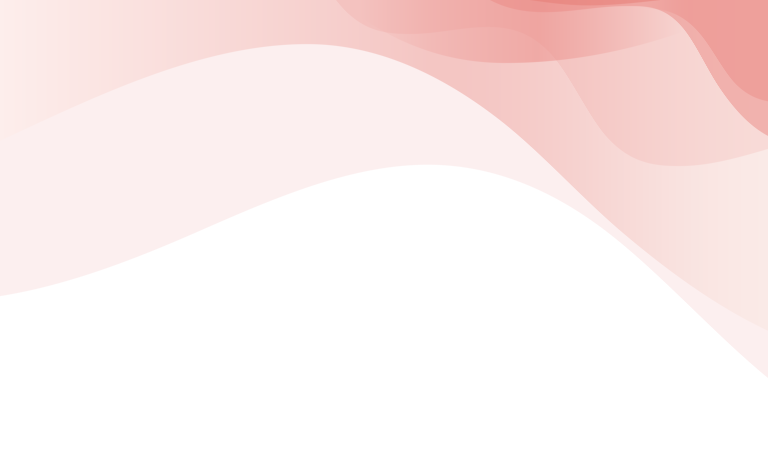
Give the GLSL for this background, as a Shadertoy shader.

```glsl
// Layered translucent coral waves hanging from the top of a white canvas.

const vec3 WHITE = vec3(1.0);
const vec3 BLUSH = vec3(0.988, 0.937, 0.937);
const vec3 PEACH = vec3(0.992, 0.933, 0.925);
const vec3 ROSE = vec3(0.957, 0.776, 0.765);
const vec3 SHELL = vec3(0.982, 0.918, 0.906);
const vec3 CORAL = vec3(0.918, 0.540, 0.520);
const vec3 DEEP_CORAL = vec3(0.900, 0.480, 0.450);
const float NO_WAVE = -1.0;

// Knots hold (x, depth below the top, slope); x and depth run from 0 to 1.
float span(float x, vec3 a, vec3 b) {
    if (x < a.x || x > b.x) return NO_WAVE;
    float width = b.x - a.x;
    float t = (x - a.x) / width;
    float s = 1.0 - t;
    float level = mix(a.y, b.y, t * t * (3.0 - 2.0 * t));
    return level + width * t * s * (a.z * s - b.z * t);
}

// Smooth curve through four knots
float wave(float x, vec3 a, vec3 b, vec3 c, vec3 d) {
    return max(span(x, a, b), max(span(x, b, c), span(x, c, d)));
}

// Coverage of the area above a wave edge
float above(float edge, float depth) {
    float soft = 0.8 / iResolution.y;
    return smoothstep(-soft, soft, edge - depth);
}

// Linear rise and fall around a peak
float tent(float x, float start, float peak, float end) {
    return clamp(min((x - start) / (peak - start), (end - x) / (end - peak)), 0.0, 1.0);
}

// Horizontal wash of the main wave
vec3 roseWash(float x) {
    vec3 left = mix(PEACH, ROSE, clamp(x / 0.56, 0.0, 1.0));
    return mix(left, SHELL, smoothstep(0.58, 1.02, x));
}

void mainImage(out vec4 fragColor, in vec2 fragCoord) {
    vec2 uv = fragCoord / iResolution.xy;
    float x = uv.x;
    float depth = 1.0 - uv.y;

    // Pale lower wave
    vec3 paleJoin = vec3(0.78, 0.502, 1.25);
    float pale = wave(x, vec3(0.0, 0.658, -0.27), vec3(0.26, 0.513, -0.75),
                      vec3(0.557, 0.366, 0.0), paleJoin);
    pale = max(pale, span(x, paleJoin, vec3(1.0, 0.84, 1.4)));

    // Main rose wave
    vec3 mainJoin = vec3(0.81, 0.516, 1.45);
    float rose = wave(x, vec3(0.0, 0.313, -0.8), vec3(0.4, 0.098, 0.0),
                      vec3(0.651, 0.267, 1.33), mainJoin);
    rose = max(rose, span(x, mainJoin, vec3(1.0, 0.735, 0.8)));

    // Faint fold across the right half
    vec3 foldJoin = vec3(0.72, 0.125, 1.96);
    float fold = wave(x, vec3(0.4375, 0.0, 2.2), vec3(0.535, 0.0755, 0.0),
                      vec3(0.635, 0.06, 0.0), foldJoin);
    fold = max(fold, wave(x, foldJoin, vec3(0.79, 0.304, 1.9),
                          vec3(0.885, 0.369, 0.0), vec3(1.0, 0.331, -0.5)));

    // Shallow bowl, fading at both ends
    vec3 bowlBase = vec3(0.658, 0.14, 0.0);
    float bowl = max(span(x, vec3(0.44, 0.0, 1.4), bowlBase),
                     span(x, bowlBase, vec3(0.89, 0.07, -0.6)));

    // Strong corner wave and its inner echo
    vec3 cornerJoin = vec3(0.895, 0.075, 2.4);
    vec3 cornerFall = vec3(0.935, 0.19, 2.6);
    float corner = wave(x, vec3(0.638, 0.0, 0.9), vec3(0.71, 0.027, 0.0),
                        vec3(0.815, 0.0135, 0.0), cornerJoin);
    corner = max(corner, max(span(x, cornerJoin, cornerFall),
                             span(x, cornerFall, vec3(1.0, 0.302, 0.9))));
    float echo = wave(x, vec3(0.83, 0.018, 0.0), vec3(0.917, 0.087, 2.3),
                      vec3(0.96, 0.19, 1.6), vec3(1.0, 0.225, 0.3));

    // Thin dark sliver along the top edge
    vec3 sliverBase = vec3(0.765, 0.012, 0.0);
    float sliver = max(span(x, vec3(0.69, 0.0, 0.25), sliverBase),
                       span(x, sliverBase, vec3(0.86, 0.0, -0.2)));

    // Stack the layers from back to front
    vec3 color = mix(WHITE, BLUSH, above(pale, depth));
    color = mix(color, roseWash(x), above(rose, depth));
    color = mix(color, CORAL, 0.16 * above(fold, depth));
    color = mix(color, CORAL, 0.52 * tent(x, 0.47, 0.70, 0.89) * above(bowl, depth));
    color = mix(color, CORAL, 0.50 * above(corner, depth));
    float echoFade = smoothstep(0.83, 0.90, x);
    color = mix(color, CORAL, 0.45 * echoFade * above(echo, depth));
    color = mix(color, DEEP_CORAL, 0.50 * above(sliver, depth));

    fragColor = vec4(color, 1.0);
}
```
